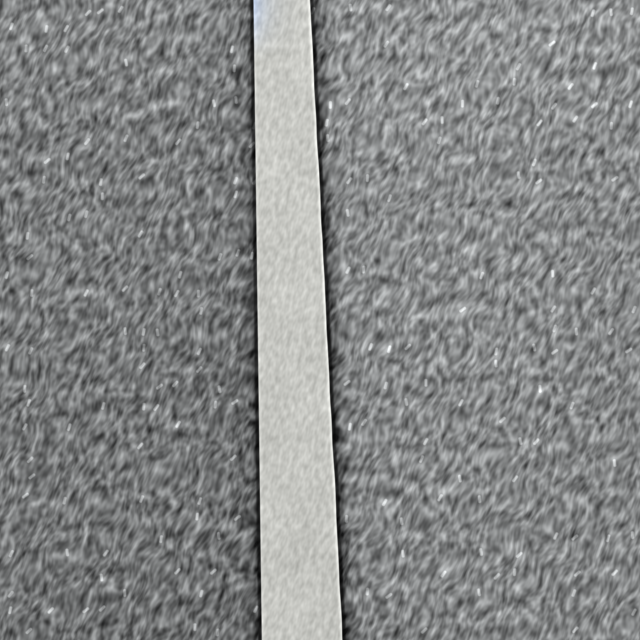
This texture is drawn by a Shadertoy shader. Its source:

```glsl
// Pale tapered strip lying across grey, rippled, fibrous carpet.
#define STRIP_LEFT vec2(0.4090, 0.3960)   // edge x at bottom, top
#define STRIP_RIGHT vec2(0.5355, 0.4845)
#define STRIP_COLOR vec3(0.775, 0.778, 0.758)
#define CARPET_TINT vec3(0.990, 1.004, 1.008)
#define FIBRE_LEAN 0.32
#define FIBRE_CONTRAST 0.29
#define RIPPLE_COUNT 23.0
#define RIPPLE_DEPTH 0.030
#define SHADOW_DEPTH 0.27
#define FLECK_CELLS 34.0
#define FLECK_GLOW 0.24

vec2 hash2(vec2 p) {
    vec3 q = fract(p.xyx * vec3(0.1031, 0.1030, 0.0973));
    q += dot(q, q.yzx + 33.33);
    return fract((q.xx + q.yz) * q.zy);
}

float gradientAt(vec2 cell, vec2 offset) {
    float angle = 6.28318 * hash2(cell).x;
    return dot(vec2(cos(angle), sin(angle)), offset);
}

float gradientNoise(vec2 p) {
    vec2 i = floor(p), f = p - i;
    vec2 u = f * f * f * (f * (f * 6.0 - 15.0) + 10.0);
    vec2 e = vec2(0.0, 1.0);
    return mix(mix(gradientAt(i, f), gradientAt(i + e.yx, f - e.yx), u.x),
               mix(gradientAt(i + e.xy, f - e.xy), gradientAt(i + e.yy, f - e.yy), u.x), u.y);
}

// Short leaning tufts at three sizes
float fibres(vec2 p) {
    vec2 bend = vec2(gradientNoise(p * 19.0), gradientNoise(p * 19.0 + 71.0));
    vec2 q = p + 0.010 * bend;
    q.x -= FIBRE_LEAN * q.y;
    return gradientNoise(q * vec2(105.0, 58.0) + 200.0)
         + 0.60 * gradientNoise(q * vec2(58.0, 40.0) + 300.0)
         + 0.55 * gradientNoise(q * vec2(190.0, 95.0) + 400.0);
}

// Broken rows, rising more steeply on the left
float ripples(vec2 p) {
    float slope = mix(0.20, 0.09, smoothstep(0.3, 0.6, p.x));
    float warp = 0.9 * gradientNoise(p * vec2(6.0, 5.0) + 30.0)
               + 0.35 * gradientNoise(p * vec2(17.0, 13.0) + 50.0);
    float row = sin(6.28318 * ((p.y - slope * p.x) * RIPPLE_COUNT + warp));
    float strength = 0.75 + 1.1 * gradientNoise(p * vec2(7.0, 9.0) + 90.0);
    return row * strength;
}

// Sparse bright strands, one candidate in each cell
float flecks(vec2 p) {
    vec2 g = p * FLECK_CELLS, cell = floor(g);
    vec2 place = hash2(cell + 500.0), kind = hash2(cell + 700.0);
    vec2 d = g - cell - mix(vec2(0.3), vec2(0.7), place);
    float angle = mix(-0.2, 1.0, kind.y);
    vec2 along = vec2(sin(angle), cos(angle));
    float reach = dot(d, along);
    float dist = length(d - along * clamp(reach, -0.13, 0.13));
    return step(0.82, kind.x) * smoothstep(0.13, 0.02, dist);
}

vec3 carpet(vec2 p, float leftGap, float rightGap) {
    float side = smoothstep(0.38, 0.52, p.x);
    float tone = mix(0.475, 0.533, side) + 0.065 * (p.y - 0.5);
    tone += 0.035 * gradientNoise(p * 3.5 + 12.0);
    tone += RIPPLE_DEPTH * ripples(p) + FIBRE_CONTRAST * fibres(p);
    tone += FLECK_GLOW * flecks(p);

    // Contact shadows: soft on the left, tight and deep on the right
    float ragged = 1.0 + 0.6 * gradientNoise(p * vec2(30.0, 38.0));
    float leftShade = 0.65 * exp(-max(leftGap, 0.0) / (0.012 * ragged))
                    + 0.20 * exp(-max(leftGap, 0.0) / 0.045);
    float rightShade = 1.10 * exp(-pow(max(rightGap, 0.0) / (0.015 * ragged), 2.0));
    tone -= SHADOW_DEPTH * mix(leftShade, rightShade, step(0.45, p.x));
    return max(tone, 0.08) * CARPET_TINT;
}

vec3 strip(vec2 p, float fromLeft, float fromRight) {
    vec2 q = vec2(p.x - 0.2 * p.y, p.y);
    float grain = 0.10 * gradientNoise(q * vec2(130.0, 65.0) + 800.0)
                + 0.06 * gradientNoise(q * vec2(230.0, 120.0) + 900.0)
                + 0.04 * gradientNoise(p * vec2(20.0, 12.0));
    vec3 color = STRIP_COLOR + grain + 0.02 * (p.y - 0.5);

    // Pale rims and a cool sheen at the upper left corner
    color += 0.17 * smoothstep(0.006, 0.001, fromRight);
    color += 0.07 * smoothstep(0.006, 0.001, fromLeft);
    float sheen = smoothstep(0.90, 1.0, p.y) * exp(-max(fromLeft, 0.0) / 0.018);
    return color + sheen * vec3(-0.06, 0.0, 0.13);
}

void mainImage(out vec4 fragColor, in vec2 fragCoord) {
    vec2 p = fragCoord / iResolution.xy;
    float soft = max(1.0 / iResolution.x, 0.0012);
    float fromLeft = p.x - mix(STRIP_LEFT.x, STRIP_LEFT.y, p.y);
    float fromRight = mix(STRIP_RIGHT.x, STRIP_RIGHT.y, p.y) - p.x;
    fromRight += 0.0012 * gradientNoise(vec2(p.y * 18.0, 4.5));

    vec3 color = carpet(p, -fromLeft, -fromRight);

    // Thin dark outline hugging both edges
    float inside = min(fromLeft, fromRight);
    color *= 1.0 - 0.55 * smoothstep(0.0055, 0.001, abs(inside + 0.002));

    float cover = smoothstep(-soft, soft, inside);
    color = mix(color, strip(p, fromLeft, fromRight), cover);
    fragColor = vec4(clamp(color, 0.0, 1.0), 1.0);
}
```
